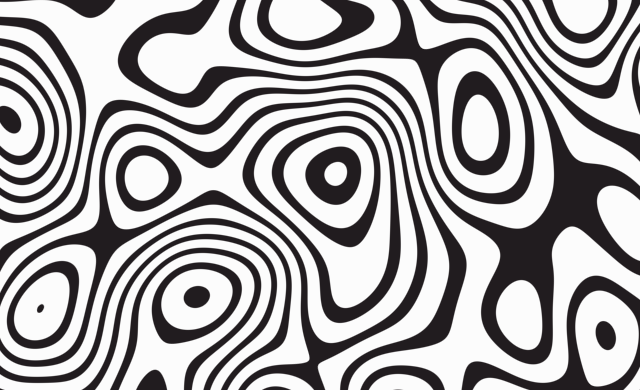
Reproduce this pattern procedurally as a Shadertoy shader.

```glsl
vec3 hash3(vec2 p) {
    vec3 q = vec3(dot(p, vec2(127.1, 311.7)),
                  dot(p, vec2(269.5, 183.3)),
                  dot(p, vec2(419.2, 371.9)));
    return fract(sin(q) * 43758.5453);
}

// Smooth terrain: one round hill or pit per jittered cell
float terrain(vec2 p) {
    vec2 cell = floor(p);
    float height = 0.0;
    for (int y = -2; y <= 2; y++) {
        for (int x = -2; x <= 2; x++) {
            vec2 id = cell + vec2(x, y);
            vec3 rnd = hash3(id);
            vec2 d = p - id - 0.15 - 0.7 * rnd.xy;
            float side = rnd.z < 0.5 ? -1.0 : 1.0;
            float strength = 0.6 + 0.5 * fract(rnd.z * 2.0);
            height += side * strength * exp(-3.2 * dot(d, d));
        }
    }
    return height;
}

// Gentle bending that makes the rings uneven and slightly slanted
vec2 bend(vec2 p) {
    p += 0.025 * sin(p.yx * vec2(9.0, 7.0) + vec2(0.6, 2.1));
    p += 0.008 * sin(p.yx * vec2(19.0, 23.0) + vec2(4.0, 1.3));
    return vec2(p.x + 0.12 * p.y, p.y * 0.87);
}

void mainImage(out vec4 fragColor, in vec2 fragCoord) {
    vec2 uv = fragCoord / iResolution.y;

    // Contour bands: the flat saddles swell, the steep slopes thin out
    float level = 3.3 * terrain(bend(uv) / 0.3 + vec2(7.0, 3.0)) + 0.2;
    float band = abs(fract(level) - 0.5) - 0.19;

    // Edge distance in pixels, from the slope of the unwrapped level
    float slope = max(length(vec2(dFdx(level), dFdy(level))), 1e-5);
    float paperCover = smoothstep(-0.8, 0.8, band / slope);

    vec3 ink = vec3(0.13, 0.11, 0.12);
    vec3 paper = vec3(0.99);
    fragColor = vec4(mix(ink, paper, paperCover), 1.0);
}
```
